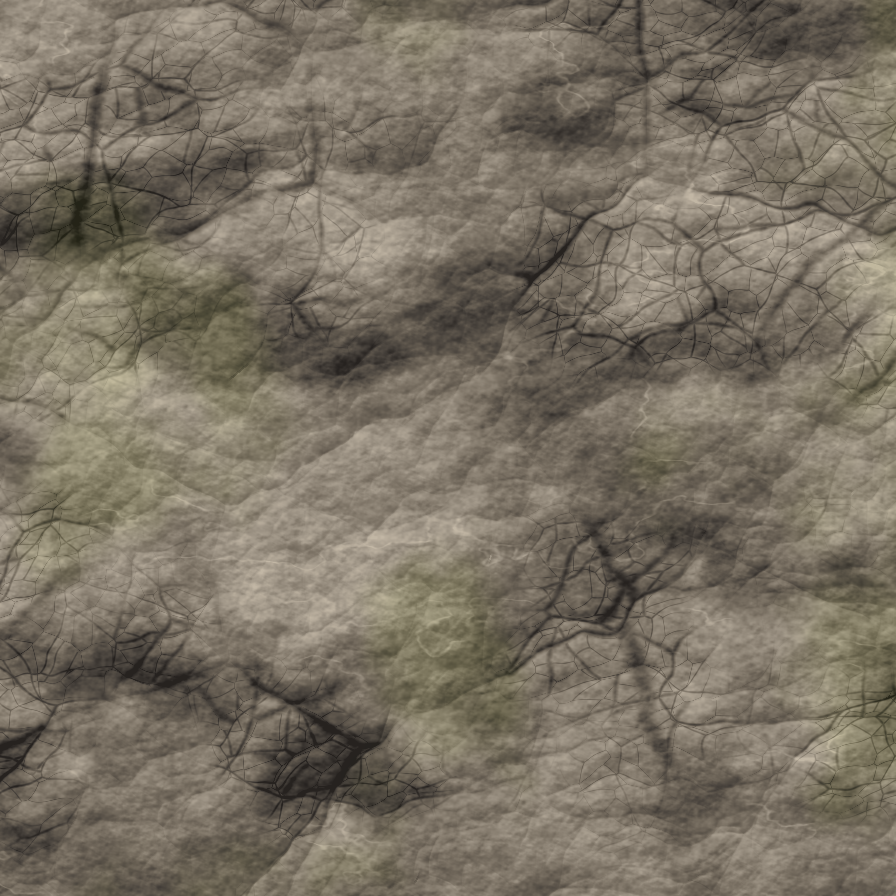
Write a Shadertoy shader that draws this texture.

```glsl
// Weathered grey-brown rock face with slanted ledges, cracks and gritty grain.

float hash(vec2 p) {
    vec3 q = fract(vec3(p.xyx) * 0.1031);
    q += dot(q, q.yzx + 33.33);
    return fract((q.x + q.y) * q.z);
}

vec2 hash2(vec2 p) {
    return vec2(hash(p), hash(p + 71.7));
}

float noise(vec2 p) {
    vec2 cell = floor(p), f = fract(p);
    f = f * f * (3.0 - 2.0 * f);
    return mix(mix(hash(cell), hash(cell + vec2(1, 0)), f.x),
               mix(hash(cell + vec2(0, 1)), hash(cell + 1.0), f.x), f.y);
}

float fbm(vec2 p) {
    float sum = 0.0, amp = 0.5;
    for (int i = 0; i < 5; i++) {
        sum += amp * noise(p);
        p = mat2(1.6, 1.2, -1.2, 1.6) * p + 19.3;
        amp *= 0.5;
    }
    return sum / 0.97;
}

// Tilted, bulging slabs: x is the height, y the gap to the next slab
vec2 slabs(vec2 p) {
    vec2 cell = floor(p);
    float top = -9.0, second = -9.0;
    for (int y = -1; y <= 1; y++)
    for (int x = -1; x <= 1; x++) {
        vec2 id = cell + vec2(x, y);
        vec2 d = p - id - hash2(id);
        vec2 tilt = (hash2(id + 37.0) - 0.5) * 0.9;
        float h = 0.3 * hash(id + 11.0) + dot(d, tilt) - dot(d, d);
        second = max(second, min(top, h));
        top = max(top, h);
    }
    return vec2(top, top - second);
}

// Rock relief: x is the height, y the amount of crack
vec2 rock(vec2 p) {
    float grit = 0.014 * fbm(p * vec2(32.0, 48.0));
    p += 0.09 * (vec2(fbm(p * 4.0), fbm(p * 4.0 + 50.0)) - 0.5);
    p += 0.014 * (vec2(noise(p * 26.0), noise(p * 26.0 + 80.0)) - 0.5);
    vec2 q = mat2(0.94, -0.34, 0.34, 0.94) * p * vec2(0.85, 1.2);
    float height = grit, crack = 0.0, freq = 3.3, weight = 0.42;
    for (int i = 0; i < 4; i++) {
        vec2 s = slabs(q * freq + float(i) * 13.7);
        height += weight * s.x / freq;
        crack = max(crack, (1.0 - smoothstep(0.0, 0.07, s.y)) * weight * 2.2);
        q = mat2(0.96, 0.28, -0.28, 0.96) * q;
        freq *= 2.25;
        weight *= 0.84;
    }
    return vec2(height, crack);
}

void mainImage(out vec4 fragColor, in vec2 fragCoord) {
    vec2 p = fragCoord / min(iResolution.x, iResolution.y) + 2.0;

    // Light falling from the upper left
    vec2 here = rock(p);
    float facing = (here.x - rock(p + 0.0025 * vec2(-0.45, 0.89)).x) / 0.0025;
    float tone = 0.68 + 0.3 * facing / (1.0 + 0.5 * abs(facing));

    // Broad stains and mid-sized mottling
    tone += 0.65 * (fbm(p * 3.0 + 7.0) - 0.5);
    tone += 0.6 * (fbm(p * vec2(13.0, 19.0) + 31.0) - 0.5);

    // Broken cracks and shaded hollows
    float broken = smoothstep(0.42, 0.64, fbm(p * 6.0 + 23.0));
    tone -= 0.55 * here.y * broken;
    float hollow = fbm(p * vec2(5.0, 8.0) + 4.0 + 2.0 * here.x);
    tone -= 0.5 * smoothstep(0.53, 0.75, hollow);

    // Thin pale chipped edges
    float chip = abs(fbm(p * vec2(9.0, 17.0) + 61.0) - 0.5);
    float chipped = smoothstep(0.5, 0.7, fbm(p * 8.0 + 90.0));
    tone += 0.22 * (1.0 - smoothstep(0.0, 0.025, chip)) * chipped;

    // Fine grain, slightly drawn out sideways
    tone += 0.22 * (noise(p * vec2(130.0, 190.0)) - 0.5);
    tone += 0.16 * (noise(p * vec2(260.0, 300.0) + 5.0) - 0.5);

    // Warm grey ramp with a trace of olive lichen
    tone = clamp(tone, -0.25, 1.25);
    vec3 color = mix(vec3(0.25, 0.23, 0.21), vec3(0.66, 0.62, 0.56), tone);
    color -= vec3(0.0, 0.006, 0.016) * smoothstep(0.0, 0.4, tone) * (1.0 - smoothstep(0.5, 1.0, tone));
    float lichen = smoothstep(0.55, 0.75, fbm(p * 4.0 + 140.0));
    color += lichen * vec3(-0.01, 0.004, -0.04);
    fragColor = vec4(color, 1.0);
}
```
